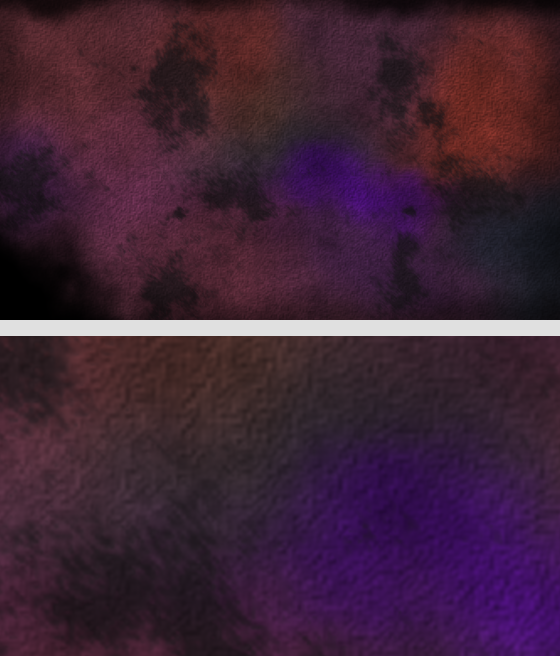
Top, the full canvas; bottom, a detail of the centre.
A Shadertoy shader for this background:

```glsl
// Dim grunge wall: soft pools of coloured light, repeating dark stains and fine plaster grain.

const vec3  BASE_TINT    = vec3(0.285, 0.15, 0.195);
const float BASE_WEIGHT  = 0.22;
const float POOL_WARP    = 0.26;   // how far noise bends the pools
const vec3  STAIN_TINT   = vec3(0.085, 0.075, 0.085);
const float STAIN_DEPTH  = 0.74;
const float STAIN_WARP   = 0.20;   // how far noise tears the stains
const float STAIN_PERIOD = 0.70;   // horizontal repeat, in canvas heights
const float GRAIN_FREQ   = 190.0;  // grains per canvas height
const float GRAIN_RELIEF = 0.26;
const float CLOUD_RELIEF = 0.55;

// Light pools: centre xy, radii zw, in canvas heights
const int POOLS = 12;
const vec4 POOL[POOLS] = vec4[POOLS](
    vec4(0.20, 0.76, 0.34, 0.24), vec4(0.42, 0.44, 0.24, 0.20),
    vec4(1.49, 0.67, 0.17, 0.18), vec4(0.74, 0.86, 0.14, 0.13),
    vec4(0.83, 0.68, 0.15, 0.16), vec4(1.12, 0.39, 0.23, 0.085),
    vec4(1.08, 0.80, 0.20, 0.18), vec4(1.70, 0.18, 0.18, 0.20),
    vec4(0.72, 0.15, 0.22, 0.16), vec4(0.08, 0.46, 0.16, 0.14),
    vec4(0.88, 0.53, 0.22, 0.10), vec4(1.15, 0.19, 0.30, 0.13));
const vec3 TINT[POOLS] = vec3[POOLS](
    vec3(0.345, 0.16, 0.175), vec3(0.36, 0.16, 0.285),
    vec3(0.46, 0.165, 0.12), vec3(0.38, 0.15, 0.13),
    vec3(0.31, 0.21, 0.16), vec3(0.22, 0.02, 0.43),
    vec3(0.25, 0.135, 0.21), vec3(0.06, 0.11, 0.14),
    vec3(0.34, 0.155, 0.20), vec3(0.22, 0.10, 0.28),
    vec3(0.13, 0.14, 0.18), vec3(0.22, 0.11, 0.26));

// Stains of one repeat: centre xy, radii zw
const int STAINS = 4;
const vec4 STAIN[STAINS] = vec4[STAINS](
    vec4(0.56, 0.72, 0.09, 0.21), vec4(0.56, 0.345, 0.035, 0.035),
    vec4(0.55, 0.13, 0.10, 0.12), vec4(0.77, 0.40, 0.15, 0.11));

float hash(vec2 p) {
    return fract(sin(dot(p, vec2(127.1, 311.7))) * 43758.5);
}

float noise(vec2 p) {
    vec2 i = floor(p), f = fract(p);
    f = f * f * (3.0 - 2.0 * f);
    return mix(mix(hash(i), hash(i + vec2(1, 0)), f.x),
               mix(hash(i + vec2(0, 1)), hash(i + vec2(1, 1)), f.x), f.y);
}

float fbm(vec2 p) {
    float sum = 0.0, amp = 0.5;
    for (int i = 0; i < 5; i++) {
        sum += amp * noise(p);
        p = mat2(1.6, 1.2, -1.2, 1.6) * p + 7.3;
        amp *= 0.5;
    }
    return sum / 0.97;
}

// Two independent noises centred on zero
vec2 drift(vec2 p) {
    return vec2(fbm(p), fbm(p + 31.0)) - 0.5;
}

// Gaussian falloff inside an ellipse
float glow(vec2 offset, vec2 radii) {
    vec2 d = offset / radii;
    return exp(-dot(d, d));
}

vec3 lightPools(vec2 p) {
    p += POOL_WARP * drift(p * 4.0);
    vec3 sum = BASE_TINT * BASE_WEIGHT;
    float total = BASE_WEIGHT;
    for (int i = 0; i < POOLS; i++) {
        float w = glow(p - POOL[i].xy, POOL[i].zw);
        sum += w * TINT[i];
        total += w;
    }
    return sum / total;
}

float stains(vec2 p, float speckle) {
    vec2 torn = p + STAIN_WARP * drift(p * 8.0 + 5.0);
    float mask = 0.0;
    for (int i = 0; i < STAINS; i++) {
        vec2 d = torn - STAIN[i].xy;
        d.x = mod(d.x + 0.5 * STAIN_PERIOD, STAIN_PERIOD) - 0.5 * STAIN_PERIOD;
        mask = max(mask, glow(d, STAIN[i].zw));
    }
    float ragged = 1.3 * (fbm(p * 24.0 + 3.0) - 0.5) + 0.55 * (speckle - 0.5);
    return smoothstep(0.15, 1.05, mask + ragged);
}

// Black lower-left corner and uneven shading along the borders
float borderShade(vec2 uv, float wobble) {
    uv += 0.12 * (wobble - 0.5);
    float corner = smoothstep(0.45, 1.20, uv.x / 0.27 + uv.y / 0.45);
    float top = mix(0.25, 1.0, smoothstep(-0.02, 0.08, 1.0 - uv.y));
    float bottom = mix(0.60, 1.0, smoothstep(0.0, 0.12, uv.y));
    float right = mix(0.60, 1.0, smoothstep(0.0, 0.10, 1.0 - uv.x));
    float left = mix(0.70, 1.0, smoothstep(0.0, 0.06, uv.x));
    return corner * top * bottom * right * left;
}

void mainImage(out vec4 fragColor, in vec2 fragCoord) {
    vec2 uv = fragCoord / iResolution.xy;
    vec2 p = fragCoord / iResolution.y;
    vec2 grainPos = p * GRAIN_FREQ;
    float speckle = noise(grainPos);

    vec3 col = lightPools(p);
    col = mix(col, STAIN_TINT, STAIN_DEPTH * stains(p, speckle));

    // Cloudy mottling, then plaster relief lit from one side
    col *= 1.0 + CLOUD_RELIEF * (fbm(p * 8.0 + 17.0) - 0.5);
    float relief = speckle - noise(grainPos + vec2(0.7, -0.7));
    col *= 1.0 + GRAIN_RELIEF * relief + 0.16 * (noise(grainPos * 0.45) - 0.5);

    col *= borderShade(uv, fbm(p * 5.0 + 9.0));
    fragColor = vec4(clamp(col, 0.0, 1.0), 1.0);
}
```
